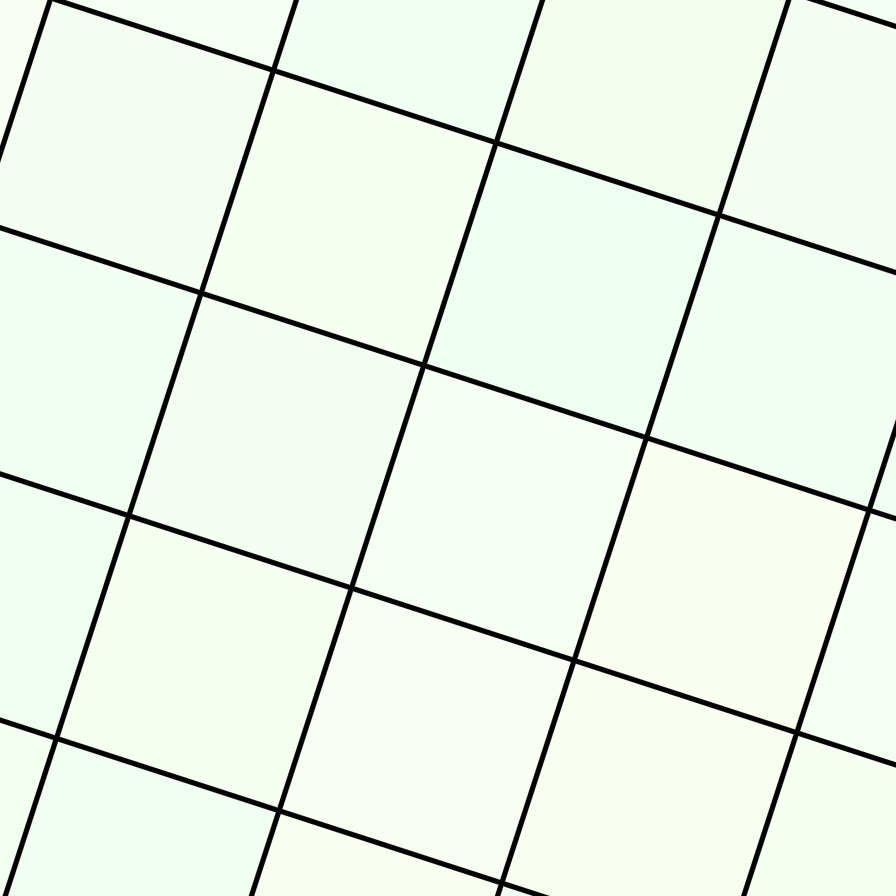
This pattern is drawn by a Shadertoy shader. Its source:

```glsl
// Tilted square tiles in pale mint and cream, divided by thin black lines.

const float TILE_SIZE   = 0.2613;                // side, in canvas heights
const float LINE_WIDTH  = 0.0058;                // in canvas heights
const float TILT        = radians(18.0);         // clockwise
const vec2  GRID_ORIGIN = vec2(0.4730, 0.5922);  // one line crossing
const vec3  TILE_COLOR  = vec3(0.957, 0.996, 0.948);
const vec3  TINT_RANGE  = vec3(0.036, 0.010, 0.018);
const vec3  LINE_COLOR  = vec3(0.008);

float hash(vec2 p) {
    return fract(sin(dot(p, vec2(127.1, 311.7))) * 43758.5453);
}

// Small independent shift of each channel, constant over a tile.
vec3 tileColor(vec2 id) {
    vec3 shift = vec3(hash(id), hash(id + 17.3), hash(id + 41.9)) - 0.5;
    return min(TILE_COLOR + TINT_RANGE * shift, 1.0);
}

void mainImage(out vec4 fragColor, in vec2 fragCoord) {
    float pixel = 1.0 / iResolution.y;
    vec2 p = fragCoord * pixel - GRID_ORIGIN;

    // Position along the two tilted axes, in tiles
    vec2 across = vec2(cos(TILT), -sin(TILT));
    vec2 up = vec2(sin(TILT), cos(TILT));
    vec2 grid = vec2(dot(p, across), dot(p, up)) / TILE_SIZE;

    // Distance to the nearest grid line, in canvas heights
    vec2 toLine = (0.5 - abs(fract(grid) - 0.5)) * TILE_SIZE;
    float dist = min(toLine.x, toLine.y) - 0.5 * LINE_WIDTH;
    float line = 1.0 - smoothstep(-0.75 * pixel, 0.75 * pixel, dist);

    fragColor = vec4(mix(tileColor(floor(grid)), LINE_COLOR, line), 1.0);
}
```
